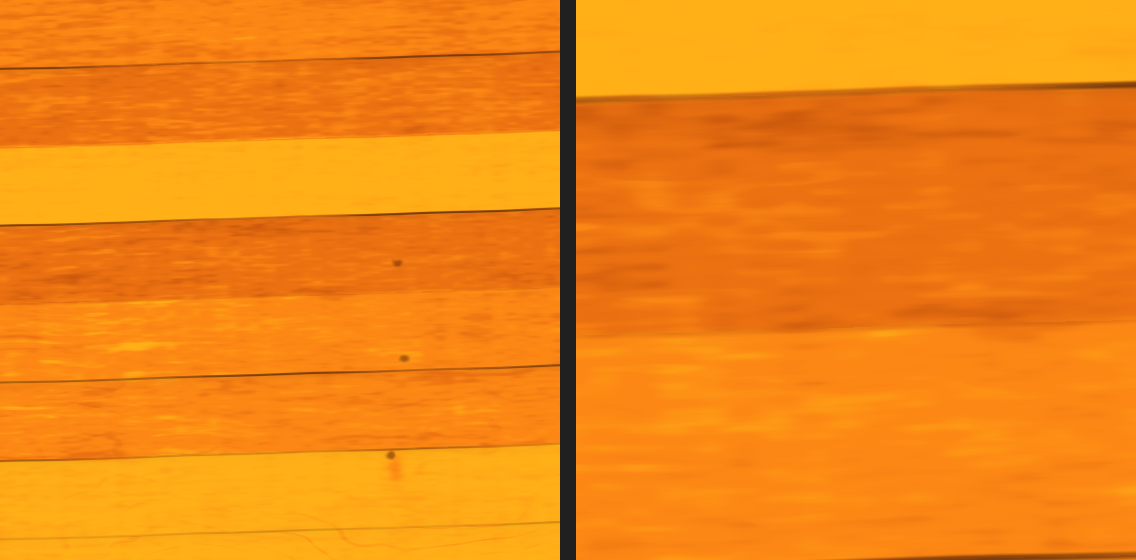
Left: the whole. Right: its middle third, enlarged.
Write a three.js fragment shader that draws this texture.

```glsl
// Warm orange wooden floor strips, slightly tilted, with grain, dark seams and small knots.
varying vec2 vUv;

float hash(vec2 p) {
  return fract(sin(dot(p, vec2(127.1, 311.7))) * 43758.5453);
}

float noise(vec2 p) {
  vec2 i = floor(p), f = fract(p);
  f = f * f * (3.0 - 2.0 * f);
  return mix(mix(hash(i), hash(i + vec2(1.0, 0.0)), f.x),
             mix(hash(i + vec2(0.0, 1.0)), hash(i + vec2(1.0, 1.0)), f.x), f.y);
}

float fbm(vec2 p) {
  float sum = 0.0, amp = 0.5;
  for (int i = 0; i < 4; i++) {
    sum += amp * noise(p);
    p = p * 2.03 + 17.3;
    amp *= 0.5;
  }
  return sum / 0.9375;
}

// Lightness of each strip, counted from the bottom
float stripTone(float row) {
  if (row < 0.5) return 0.92;
  if (row < 1.5) return 0.53;
  if (row < 2.5) return 0.56;
  if (row < 3.5) return 0.20;
  if (row < 4.5) return 0.96;
  if (row < 5.5) return 0.27;
  return 0.43;
}

// Darkness of the seam under each strip
float seamStrength(float row) {
  if (row < 0.5) return 0.3;
  if (row < 1.5) return 0.45;
  if (row < 2.5) return 0.7;
  if (row < 3.5) return 0.08;
  if (row < 4.5) return 0.75;
  return row < 5.5 ? 0.05 : 0.7;
}

vec3 woodColor(float tone) {
  vec3 brown = vec3(0.80, 0.35, 0.05);
  vec3 rust = vec3(0.92, 0.44, 0.065);
  vec3 orange = vec3(0.99, 0.53, 0.08);
  vec3 gold = vec3(1.0, 0.69, 0.09);
  vec3 c = mix(brown, rust, smoothstep(-0.15, 0.22, tone));
  c = mix(c, orange, smoothstep(0.2, 0.55, tone));
  return mix(c, gold, smoothstep(0.55, 1.0, tone));
}

void main() {
  vec2 uv = vUv;

  // Strips rise gently to the right
  float wobble = 0.002 * (noise(vec2(uv.x * 9.0, 3.0)) - 0.5);
  float level = (uv.y - 0.031 * uv.x - 0.036 + wobble) / 0.14;
  float row = floor(level), across = fract(level);
  float tone = mix(stripTone(row - 1.0), stripTone(row), smoothstep(-0.03, 0.03, across));
  tone = mix(tone, stripTone(row + 1.0), 0.5 * smoothstep(0.97, 1.0, across));
  tone = across < 0.03 ? mix(stripTone(row - 1.0), stripTone(row), 0.5 + 0.5 * smoothstep(0.0, 0.03, across)) : tone;
  float rough = mix(1.0, 0.4, smoothstep(0.55, 0.9, tone));

  // Grain: broad patches, long streaks and short flecks
  vec2 grain = vec2(uv.x, level * 0.14 + 0.012 * (fbm(uv * 5.0 + row * 7.0) - 0.5));
  grain += vec2(row * 3.7, row * 1.3);
  tone += rough * 0.34 * (fbm(grain * vec2(4.0, 18.0)) - 0.5);
  tone += rough * 0.42 * (fbm(grain * vec2(9.0, 95.0)) - 0.5);
  tone += rough * 0.24 * (noise(grain * vec2(48.0, 190.0)) - 0.5);
  tone += 0.06 * (noise(uv * vec2(60.0, 12.0)) - 0.5);

  // Pale streaks on the darker strips
  float streak = smoothstep(0.66, 0.85, noise(grain * vec2(14.0, 120.0) + 40.0));
  tone += 0.16 * streak * rough * smoothstep(0.9, 0.2, uv.x);

  // Wavy growth lines on the lower strips
  float bend = 5.0 * fbm(vec2(uv.x * 2.5, level * 0.8) + 11.0);
  float growth = smoothstep(0.86, 1.0, sin(6.2832 * (level * 2.6 + bend)));
  float lower = 1.0 - smoothstep(1.9, 2.0, level);
  tone -= 0.17 * growth * lower * noise(uv * vec2(7.0, 30.0)) * (row == 0.0 ? 0.4 : 1.0);

  // Soft reddish smudges
  for (int i = 0; i < 2; i++) {
    vec2 d = (uv - vec2(0.47 + 0.125 * float(i), 0.462)) / vec2(0.025 + 0.025 * float(i), 0.022);
    tone -= 0.22 * exp(-dot(d, d));
  }
  vec2 stain = (uv - vec2(0.17, 0.193)) / vec2(0.06, 0.013);
  tone -= 0.3 * exp(-dot(stain, stain));
  vec2 drip = (uv - vec2(0.705, 0.165)) / vec2(0.012, 0.025);
  tone -= 0.3 * exp(-dot(drip, drip));
  vec3 color = woodColor(tone);

  // Seams fade in and out along their length, with a shadow below
  float nearest = floor(level + 0.5);
  float offset = (level - nearest) * 0.14;
  float fade = smoothstep(0.15, 0.75, noise(vec2(uv.x * 4.0, nearest * 5.3)));
  float strength = seamStrength(nearest) * (0.4 + 0.6 * fade);
  float line = 1.0 - smoothstep(0.0006, 0.0032, abs(offset));
  float shadow = offset < 0.0 ? exp(offset * 130.0) : 0.0;
  color = mix(color, vec3(0.36, 0.16, 0.03), strength * line);
  color *= 1.0 - 0.13 * strength * shadow;

  // Small knots
  for (int i = 0; i < 3; i++) {
    vec2 d = uv - vec2(0.711 + 0.014 * sin(float(i) * 2.2), 0.531 - 0.172 * float(i));
    float r = length(d * vec2(0.8, 1.1)) + 0.004 * (noise(uv * 110.0) - 0.5);
    color = mix(color, vec3(0.5, 0.22, 0.03), 0.65 * (1.0 - smoothstep(0.002, 0.011, r)));
  }

  gl_FragColor = vec4(clamp(color, 0.0, 1.0), 1.0);
}
```
